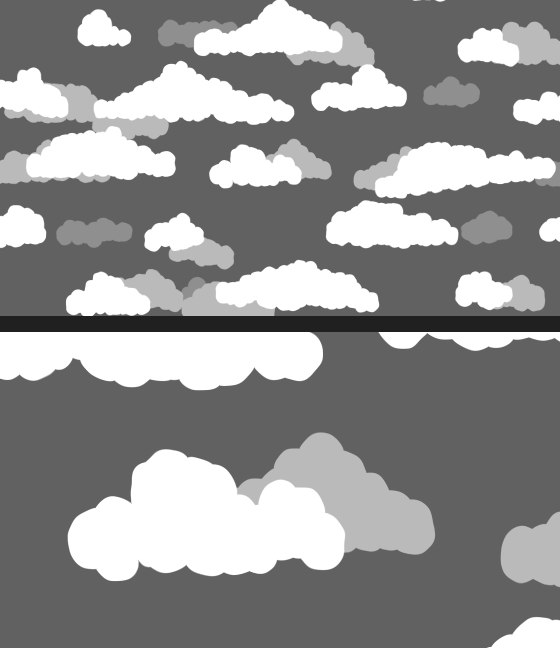
Top, the full canvas; bottom, a detail of the centre.
Give the GLSL for this pattern, as a Shadertoy shader.

```glsl
const vec3 SKY = vec3(0.38);
const vec3 FAR_GREY = vec3(0.56);
const vec3 MID_GREY = vec3(0.73);
const vec3 NEAR_WHITE = vec3(1.0);

const vec2 CELL = vec2(0.593, 0.2);   // one cloud group per cell, canvas height = 1
const float PUFF_SPACING = 0.025;
const float FAR_AWAY = 1.0;

float hash(vec2 id, float salt) {
    return fract(sin(dot(id, vec2(127.1, 311.7)) + salt * 74.7) * 43758.5);
}

// Uniform value in -1..1
float signedHash(vec2 id, float salt) {
    return 2.0 * hash(id, salt) - 1.0;
}

// One-dimensional gradient noise
float gradientNoise(float x, vec2 id, float salt) {
    float i = floor(x), f = x - i;
    float left = signedHash(id, salt + i) * f;
    float right = signedHash(id, salt + i + 1.0) * (f - 1.0);
    return 2.0 * mix(left, right, f * f * f * (f * (f * 6.0 - 15.0) + 10.0));
}

float cornerSlope(vec2 corner, vec2 toPoint) {
    return dot(vec2(signedHash(corner, 1.0), signedHash(corner, 2.0)), toPoint);
}

// Two-dimensional gradient noise, roughens the outlines
float gradientNoise2(vec2 p) {
    vec2 i = floor(p), f = p - i, u = f * f * (3.0 - 2.0 * f);
    float low = mix(cornerSlope(i, f), cornerSlope(i + vec2(1, 0), f - vec2(1, 0)), u.x);
    float high = mix(cornerSlope(i + vec2(0, 1), f - vec2(0, 1)),
                     cornerSlope(i + vec2(1, 1), f - vec2(1, 1)), u.x);
    return mix(low, high, u.y);
}

// Height of the cloud top along t in -1..1, one main hump with uneven shoulders
float skyline(float t, float peak, vec2 id, float salt) {
    float s = (t - peak) / mix(0.4, 0.7, hash(id, salt + 20.0));
    float shoulders = 0.4 * gradientNoise(t * 2.5, id, salt);
    return max(0.2 + 0.8 * exp(-s * s) + shoulders, 0.0) * (1.0 - 0.75 * pow(t, 4.0));
}

float columnDistance(vec2 p, float x, float bottom, float top, float radius) {
    return length(vec2(p.x - x, p.y - clamp(p.y, bottom, top))) - radius;
}

// Union of round-ended columns: scalloped above and below, solid inside
float cloud(vec2 p, float halfWidth, float rise, vec2 id, float salt) {
    if (abs(p.x) > halfWidth + 0.06 || abs(p.y - 0.5 * rise) > 0.5 * rise + 0.12)
        return FAR_AWAY;
    float d = FAR_AWAY;
    float count = ceil(2.0 * halfWidth / PUFF_SPACING);
    float peak = 0.45 * signedHash(id, salt + 1.0);
    float tilt = 0.13 * signedHash(id, salt + 2.0);
    for (float i = 0.0; i <= count; i++) {
        float puff = salt + 10.0 + 4.0 * i;
        float t = 2.0 * i / count - 1.0;
        float x = t * halfWidth + 0.3 * PUFF_SPACING * signedHash(id, puff);
        float base = tilt * x + 0.018 * gradientNoise(i * 0.4, id, salt + 120.0);
        float top = base + rise * skyline(t, peak, id, salt + 160.0)
                  + 0.011 * hash(id, puff + 1.0);
        float bottom = base - 0.007 * hash(id, puff + 3.0);
        float radius = mix(0.021, 0.031, hash(id, puff + 2.0));
        d = min(d, columnDistance(p, x, bottom, top, radius));
    }
    return d;
}

// Distances to the near, middle and far layers
vec3 cloudLayers(vec2 p) {
    vec3 d = vec3(FAR_AWAY);
    for (float j = -1.0; j <= 1.0; j++) {
        float row = floor(p.y / CELL.y) + j;
        float stagger = 0.5 * mod(row, 2.0);
        for (float i = -1.0; i <= 1.0; i++) {
            vec2 id = vec2(floor(p.x / CELL.x - stagger) + i, row);
            vec2 jitter = vec2(0.08, 0.03) * vec2(signedHash(id, 1.0), signedHash(id, 2.0));
            vec2 q = p - (id + vec2(0.5 + stagger, 0.3)) * CELL - jitter;

            // Large and small clouds alternate so that neighbours stay apart
            float large = mod(id.x + floor(0.5 * row), 2.0);
            float halfWidth = mix(0.055, 0.145, hash(id, 3.0)) * mix(1.0, 2.0, large);
            d.x = min(d.x, cloud(q, halfWidth, 0.035 + 0.26 * halfWidth, id, 100.0));

            // Companion peeking out from behind
            if (hash(id, 4.0) < 0.72) {
                float side = hash(id, 5.0) < 0.6 ? 1.0 : -1.0;
                vec2 offset = vec2(side * (0.5 * halfWidth + mix(0.04, 0.1, hash(id, 6.0))),
                                   0.045 * signedHash(id, 7.0) - 0.012);
                float width = mix(0.06, 0.19, hash(id, 8.0));
                d.y = min(d.y, cloud(q - offset, width, 0.03 + 0.26 * width, id, 300.0));
            }

            // Small flat wisp between neighbours
            if (hash(id, 9.0) < 0.33) {
                vec2 offset = vec2(0.5 * CELL.x, 0.02 * signedHash(id, 10.0));
                float width = mix(0.04, 0.1, hash(id, 11.0));
                d.z = min(d.z, cloud(q - offset, width, 0.025, id, 500.0));
            }
        }
    }
    return d;
}

void mainImage(out vec4 fragColor, in vec2 fragCoord) {
    vec2 p = fragCoord / iResolution.y;
    float edge = 0.75 / iResolution.y;
    vec3 d = cloudLayers(p) + 0.005 * gradientNoise2(p * 48.0);
    vec3 cover = 1.0 - smoothstep(-edge, edge, d);

    // Paint from back to front
    vec3 color = mix(SKY, FAR_GREY, cover.z);
    color = mix(color, MID_GREY, cover.y);
    color = mix(color, NEAR_WHITE, cover.x);
    fragColor = vec4(color, 1.0);
}
```
